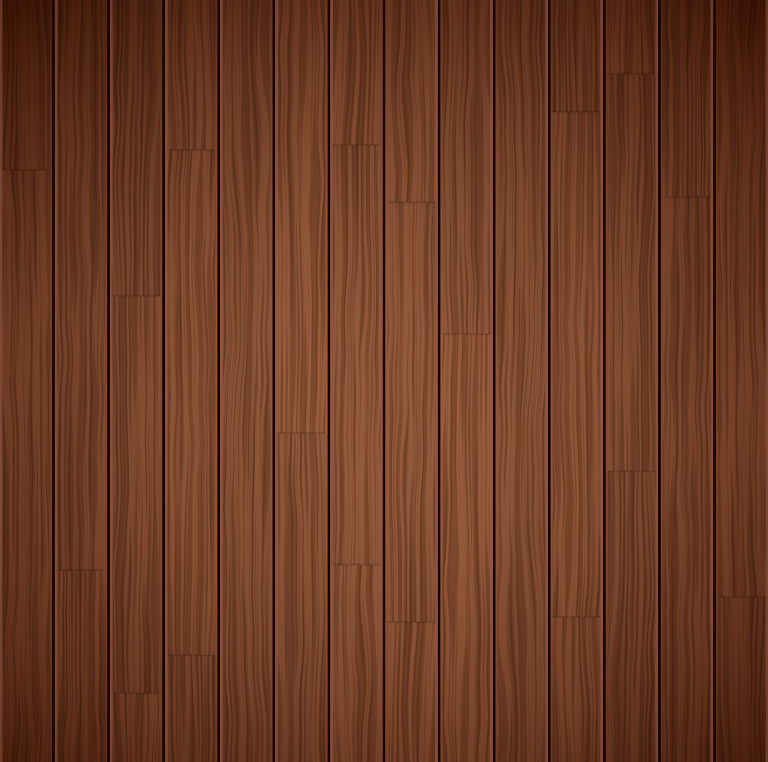
Give the GLSL for this texture, as a Shadertoy shader.

```glsl
// Dark brown wooden floor: fourteen upright planks with butt joints, streaky grain and a vignette.

float hash(vec2 p) {
    return fract(sin(dot(p, vec2(127.1, 311.7))) * 43758.5453);
}

float noise(vec2 p) {
    vec2 i = floor(p), f = fract(p);
    f = f * f * (3.0 - 2.0 * f);
    return mix(mix(hash(i), hash(i + vec2(1, 0)), f.x),
               mix(hash(i + vec2(0, 1)), hash(i + vec2(1, 1)), f.x), f.y);
}

// Upright streaks, one per cell, that swell and taper along their length
float streaks(vec2 p, float count, float width, float seed, float aa) {
    float g = p.x * count, id = floor(g);
    float centre = 0.3 + 0.4 * hash(vec2(id, seed));
    float life = noise(vec2(id * 7.0 + seed * 3.0, p.y * 0.45 + 20.0 * hash(vec2(seed, id))));
    float w = width * smoothstep(0.2, 0.85, life);
    aa *= count;
    return smoothstep(-aa, aa, w - abs(g - id - centre)) * min(1.0, 2.0 * w / aa);
}

// Grain of one board: p is in plank widths
float grain(vec2 p, float seed, float aa) {
    float waviness = mix(0.05, 0.2, hash(vec2(seed, 3.7)));
    p.x += waviness * (noise(vec2(p.x * 1.5 + seed * 5.0, p.y * 0.55)) - 0.5);
    p.x += 0.05 * (noise(vec2(p.x * 3.0 + seed, p.y * 1.3)) - 0.5);

    // Lines part around an elongated knot
    vec2 knot = vec2(0.3 + 0.4 * hash(vec2(seed, 8.1)), 1.0 + 6.0 * hash(vec2(seed, 5.3)));
    vec2 d = p - knot;
    p.x = knot.x + d.x * (1.0 - 0.6 * exp(-30.0 * d.x * d.x - 1.5 * d.y * d.y));

    float bands = streaks(p, 5.0, 0.33, seed, aa);
    float lines = streaks(p + 0.37, 11.0, 0.19, seed + 11.0, aa);
    float hairs = streaks(p + 0.71, 17.0, 0.16, seed + 23.0, aa);
    return 1.0 - (1.0 - 0.45 * bands) * (1.0 - 0.75 * lines) * (1.0 - 0.5 * hairs);
}

void mainImage(out vec4 fragColor, in vec2 fragCoord) {
    vec2 uv = fragCoord / iResolution.xy;
    float aa = 13.94 / iResolution.x;

    // The right half is the left half turned half way round
    vec2 p = uv.x > 0.5 ? vec2(1.0, 0.9934) - uv : uv;
    float q = (p.x - 0.5) * 13.94;
    int plank = clamp(int(floor(q)) + 7, 0, 6);
    float x = fract(q);

    // Height of a joint and length of the boards, for each plank
    float joint = float[7](0.777, 0.252, 0.612, 0.803, 1.5, 0.432, 0.810)[plank];
    float size = float[7](0.9, 0.9, 0.522, 0.663, 2.0, 0.9, 0.551)[plank];
    float board = floor((p.y - joint) / size);
    float along = p.y - joint - board * size;
    float seed = float(plank) * 2.3 + board * 5.7 + 30.0;

    // Radial light from warm brown to near black in the corners
    vec2 r = uv - vec2(0.5, 0.46);
    float light = 1.0 - 1.9 * dot(r, r);
    vec3 col = mix(vec3(0.24, 0.08, 0.015), vec3(0.58, 0.355, 0.24), light);
    col *= 0.97 + 0.07 * hash(vec2(seed, 1.9));

    // Grain stops short of the bevelled plank edges
    float edge = min(x, 1.0 - x);
    float inside = smoothstep(0.06 - aa, 0.06 + aa, edge);
    float g = grain(vec2(x, along * 13.8), seed, aa) * inside;
    col *= mix(vec3(1.0), vec3(0.66, 0.58, 0.48), g);

    // Faint shade where two boards meet
    float butt = min(along, size - along) * 13.8;
    col *= 1.0 - 0.15 * inside * (1.0 - smoothstep(0.0, 0.015 + aa, butt));

    // Pinkish lit bevel beside the dark seam
    float bevel = smoothstep(0.02 + aa, 0.02, abs(x - 0.045));
    col = mix(col, vec3(0.57, 0.35, 0.29), 0.5 * bevel);
    float seam = 1.0 - smoothstep(0.024 - 0.5 * aa, 0.024 + 0.5 * aa, edge);
    col = mix(col, vec3(0.11, 0.015, 0.01), seam);

    fragColor = vec4(col, 1.0);
}
```
